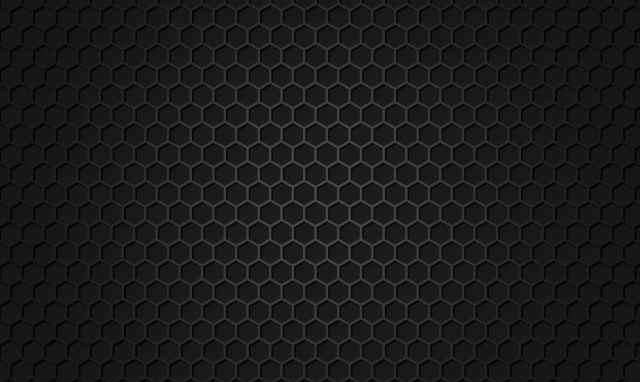
A Shadertoy shader for this pattern:

```glsl
// Dark hexagonal mesh with recessed cells, lit softly from the centre.

const float CELLS_ACROSS = 28.2;
const vec2 GRID_OFFSET = vec2(0.306, -0.12);   // in cell widths, from the canvas centre
const float WALL_WIDTH = 0.11;                 // in cell widths
const vec2 SHADOW_DIRECTION = vec2(1.0, -1.0); // shadows fall down and right

// Offset from the nearest centre of a grid of pointy-topped hexagons, one unit wide
vec2 hexCell(vec2 p) {
    vec2 period = vec2(1.0, sqrt(3.0));
    vec2 a = mod(p + 0.5 * period, period) - 0.5 * period;
    vec2 b = mod(p, period) - 0.5 * period;
    return dot(a, a) < dot(b, b) ? a : b;
}

// Signed distance to the sides of a hexagon with the given inner radius
float hexDistance(vec2 p, float radius) {
    p = abs(p);
    return max(p.x, dot(p, vec2(0.5, 0.5 * sqrt(3.0)))) - radius;
}

// One inside the shape, zero outside, with an edge of the given softness
float coverage(float distance, float softness) {
    return 1.0 - smoothstep(-softness, softness, distance);
}

// Tone that runs from the centre value to the rim value over the given radius
float radialTone(float centre, float rim, float reach, float radius) {
    return mix(centre, rim, smoothstep(0.0, reach, radius));
}

void mainImage(out vec4 fragColor, in vec2 fragCoord) {
    vec2 p = (fragCoord - 0.5 * iResolution.xy) / iResolution.x;
    float pixel = CELLS_ACROSS / iResolution.x;
    vec2 cell = hexCell(p * CELLS_ACROSS - GRID_OFFSET);
    float holeRadius = 0.5 - 0.5 * WALL_WIDTH;
    float radius = length(p);

    // Recessed face, a little lighter toward its lower right
    float face = radialTone(0.108, 0.088, 0.58, radius);
    face += 0.008 * dot(cell, SHADOW_DIRECTION);

    // Shadow of the upper left walls, longer and deeper away from the light
    vec2 shadowShift = SHADOW_DIRECTION * radialTone(0.062, 0.085, 0.5, radius);
    float shadow = radialTone(0.04, 0.02, 0.5, radius);
    float lit = coverage(hexDistance(cell - shadowShift, holeRadius), 0.6 * pixel);
    face = mix(shadow, face, lit);

    // Raised walls, glowing at the centre and sinking into the face at the sides
    float wall = radialTone(0.275, 0.092, 0.52, radius);
    wall *= 1.0 + 0.06 * dot(cell, SHADOW_DIRECTION);

    float hole = coverage(hexDistance(cell, holeRadius), 0.6 * pixel);
    fragColor = vec4(vec3(mix(wall, face, hole)), 1.0);
}
```
